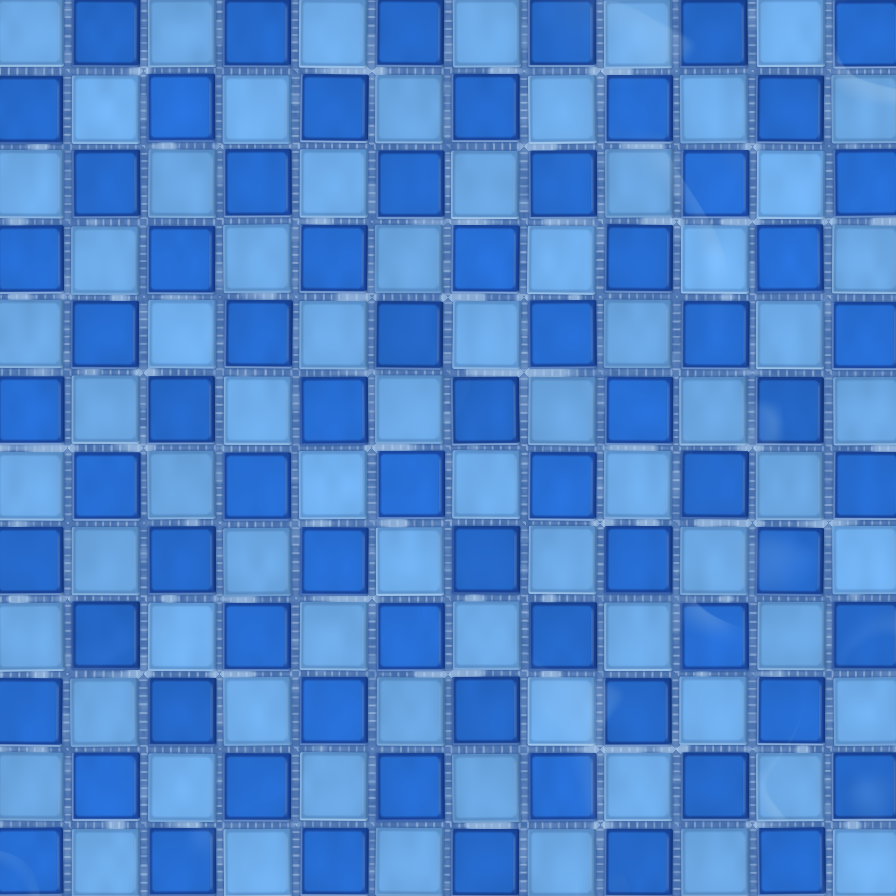
This texture is drawn by a Shadertoy shader. Its source:

```glsl
// Glass mosaic: a checkerboard of light and dark blue tiles on meshed grout.
// Each tile is a rounded-box distance with a darker glass rim, small random
// shifts in place and tone, and faint curved film reflections over the sheet.

const vec2  REPEATS      = vec2(11.77, 11.89); // tiles across and down
const vec2  TILE_HALF    = vec2(0.448, 0.454); // in cells
const vec2  CORE_HALF    = vec2(0.385, 0.400);
const vec2  CORE_SHIFT   = vec2(-0.012, 0.010);
const float CORNER       = 0.028;
const float RIM_SOFTNESS = 0.022;
const float PLACE_JITTER = 0.030;
const float TILT_JITTER  = 0.022;
const float TONE_JITTER  = 0.09;
const float TICKS        = 9.0;                // mesh threads per tile
const float GLARE        = 0.24;

const vec3 DARK_CORE  = vec3(0.15, 0.42, 0.81);
const vec3 DARK_RIM   = vec3(0.09, 0.25, 0.58);
const vec3 LIGHT_CORE = vec3(0.43, 0.67, 0.91);
const vec3 LIGHT_RIM  = vec3(0.35, 0.56, 0.79);
const vec3 GROUT      = vec3(0.36, 0.51, 0.73);
const vec3 GROUT_DEEP = vec3(0.22, 0.38, 0.63);
const vec3 THREAD     = vec3(0.59, 0.70, 0.85);
const vec3 SHINE      = vec3(0.74, 0.86, 0.97);

float hash(vec2 p) {
    vec3 h = fract(p.xyx * 0.1031);
    h += dot(h, h.yzx + 33.33);
    return fract((h.x + h.y) * h.z);
}

float noise(vec2 p) {
    vec2 i = floor(p), f = fract(p);
    f = f * f * (3.0 - 2.0 * f);
    return mix(mix(hash(i), hash(i + vec2(1, 0)), f.x),
               mix(hash(i + vec2(0, 1)), hash(i + 1.0), f.x), f.y);
}

float roundBox(vec2 p, vec2 halfSize, float radius) {
    vec2 d = abs(p) - halfSize + radius;
    return length(max(d, 0.0)) + min(max(d.x, d.y), 0.0) - radius;
}

// Grout with pale mesh threads running across each joint
vec3 groutColor(vec2 p, vec2 q, float edge, float px) {
    bool upright = abs(q.x) > abs(q.y);
    float along = (upright ? p.y : p.x) * TICKS + 0.5 * noise(p * 3.0);
    float fromThread = abs(fract(along) - 0.5) / TICKS;
    float thread = 1.0 - smoothstep(0.010 - px * 0.5, 0.016 + px * 0.5, fromThread);
    vec3 color = mix(GROUT_DEEP, GROUT, 0.35 + 0.65 * noise(p * 14.0));
    color = mix(color, THREAD, thread * (0.45 + 0.4 * noise(p * 5.0)));
    color = mix(GROUT_DEEP, color, smoothstep(-0.015, 0.035, edge));
    // Bright gaps along some joints
    float gap = smoothstep(0.62, 0.85, noise(p * vec2(3.0, 5.0) + 40.0));
    return mix(color, SHINE, upright ? 0.15 * gap : 0.55 * gap);
}

// Glass tile: clear core, darker rim and fine lit edges
vec3 tileColor(vec2 cell, vec2 q, float edge, float px) {
    bool isLight = mod(cell.x + cell.y, 2.0) > 0.5;
    float rim = smoothstep(-RIM_SOFTNESS, RIM_SOFTNESS,
                           roundBox(q - CORE_SHIFT, CORE_HALF, 0.05));
    vec3 color = mix(isLight ? LIGHT_CORE : DARK_CORE,
                     isLight ? LIGHT_RIM : DARK_RIM, rim * 0.9);
    float glow = exp(-9.0 * dot(q - vec2(0.05, -0.1), q - vec2(0.05, -0.1)));
    float cloud = noise(q * vec2(5.0, 3.0) + cell * 17.0) - 0.5;
    color *= 0.98 + 0.05 * glow + 0.06 * cloud;
    color *= 1.0 + TONE_JITTER * (hash(cell + 7.0) - 0.5);

    // Lit outer edge, strongest below and at the left; dark line at the right
    float outline = 1.0 - smoothstep(0.006, 0.016 + px, abs(edge + 0.012));
    float lit = max(smoothstep(0.40, 0.44, -q.y), 0.7 * smoothstep(0.40, 0.44, -q.x));
    color = mix(color, SHINE, outline * lit * (0.2 + 0.5 * hash(cell + 23.0)));
    color *= 1.0 - 0.18 * outline * smoothstep(0.40, 0.44, q.x);

    // Fine reflection along the inner right wall
    float wall = 1.0 - smoothstep(0.006, 0.014 + px, abs(q.x - 0.385));
    return mix(color, SHINE, wall * 0.22 * smoothstep(0.42, 0.30, abs(q.y)));
}

// Curved folds with one sharp side, denser toward the right
float filmGlare(vec2 p, vec2 uv) {
    vec2 bend = vec2(noise(p * 0.7), noise(p * 0.7 + 31.0));
    float fold = fract(dot(p, vec2(0.42, 0.25)) + 1.8 * bend.x);
    float streak = smoothstep(0.55, 0.94, fold) * smoothstep(1.0, 0.96, fold);
    float patches = smoothstep(0.50, 0.80, noise(p * 0.9 + bend * 2.0 + 11.0));
    float reach = max(smoothstep(0.45, 0.85, uv.x), 0.6 * smoothstep(0.35, 0.05, uv.y));
    return streak * patches * reach;
}

void mainImage(out vec4 fragColor, in vec2 fragCoord) {
    vec2 uv = fragCoord / iResolution.xy;
    vec2 p = (uv - 0.5) * REPEATS + 6.0;
    float px = REPEATS.y / iResolution.y;

    // Shift and tilt the tile inside its cell
    vec2 cell = floor(p);
    vec2 q = fract(p) - 0.5;
    vec2 shift = vec2(hash(cell + 3.0), hash(cell + 51.0)) - 0.5;
    float tilt = TILT_JITTER * (hash(cell + 91.0) - 0.5);
    vec2 local = q - PLACE_JITTER * shift + tilt * vec2(-q.y, q.x);
    float edge = roundBox(local, TILE_HALF, CORNER);

    vec3 color = mix(tileColor(cell, local, edge, px), groutColor(p, q, edge, px),
                     smoothstep(-0.5 * px, 0.5 * px, edge));
    color = mix(color, SHINE, GLARE * filmGlare(p, uv));
    fragColor = vec4(color, 1.0);
}
```
